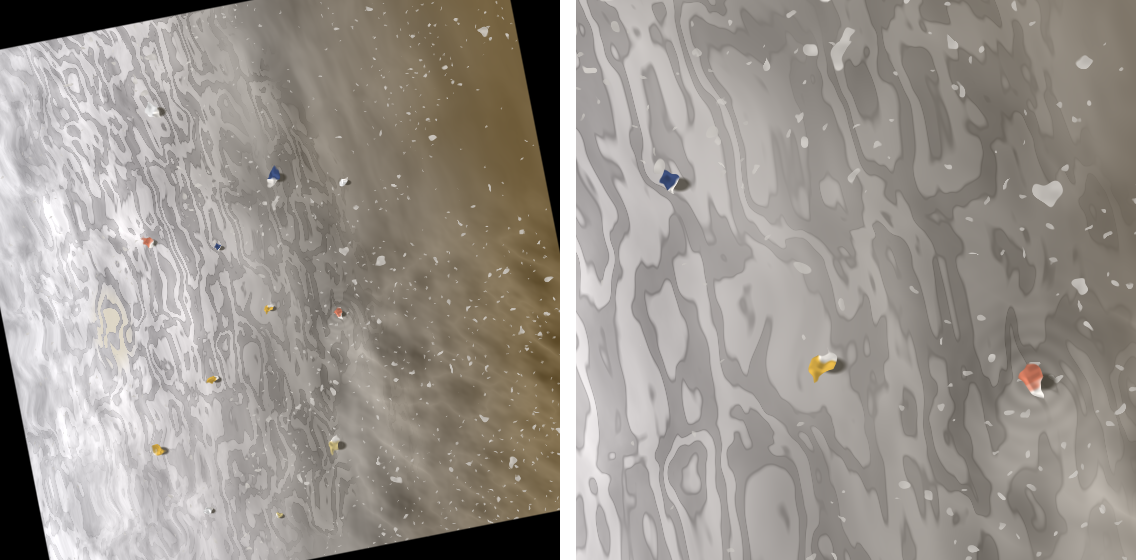
Left, the full canvas; right, a detail of the centre.
Reproduce this texture procedurally as a WebGL 2 fragment shader.

```glsl
#version 300 es
precision highp float;
// Murky river surface in a tilted square frame: a pale sheen fades to brown,
// layered stretched noise makes swell and marbled reflections, and hashed
// cells scatter foam flecks; a low-discrepancy loop drops floating litter.
uniform vec2 u_resolution;
out vec4 fragColor;

const float FRAME_TILT = 0.1937;
const float STRETCH = 0.36;          // vertical elongation of the ripples
const float SWELL_DEPTH = 0.30;
const float RIBBON_DEPTH = 0.15;
const float DAPPLE_DEPTH = 0.30;
const float DIAGONAL_DEPTH = 0.24;
const int LITTER_COUNT = 12;
const vec3 SHEEN = vec3(0.85, 0.845, 0.86);
const vec3 PALE = vec3(0.765, 0.75, 0.755);
const vec3 GREY = vec3(0.575, 0.555, 0.53);
const vec3 SILT = vec3(0.515, 0.475, 0.415);
const vec3 MUD = vec3(0.45, 0.375, 0.24);
const vec3 FOAM = vec3(0.80, 0.785, 0.765);
const vec3 CREAM = vec3(0.87, 0.84, 0.77);
const vec3 SHADOW = vec3(0.24, 0.22, 0.18);
const vec3 TINTS[5] = vec3[5](vec3(0.80, 0.64, 0.26), vec3(0.86, 0.86, 0.86),
    vec3(0.78, 0.46, 0.36), vec3(0.74, 0.68, 0.47), vec3(0.22, 0.29, 0.46));

float hash(vec2 p) {
    vec3 a = fract(p.xyx * vec3(0.1031, 0.1030, 0.0973));
    a += dot(a, a.yzx + 33.33);
    return fract((a.x + a.y) * a.z);
}

float noise(vec2 p) {
    vec2 i = floor(p), f = fract(p);
    f = f * f * f * (f * (f * 6.0 - 15.0) + 10.0);
    return mix(mix(hash(i), hash(i + vec2(1, 0)), f.x),
               mix(hash(i + vec2(0, 1)), hash(i + vec2(1, 1)), f.x), f.y);
}

mat2 rotation(float a) { return mat2(cos(a), -sin(a), sin(a), cos(a)); }

float fbm(vec2 p) {
    float sum = 0.0, gain = 0.53;
    for (int i = 0; i < 4; i++) {
        sum += gain * noise(p);
        p = p * 2.03 + vec2(17.3, 9.1);
        gain *= 0.5;
    }
    return sum;
}

// Gradient across the frame, from sky sheen to silty brown
vec3 waterColour(float t) {
    vec3 c = mix(SHEEN, PALE, smoothstep(0.0, 0.32, t));
    c = mix(c, GREY, smoothstep(0.25, 0.56, t));
    c = mix(c, SILT, smoothstep(0.52, 0.78, t));
    return mix(c, MUD, smoothstep(0.72, 0.98, t));
}

// One irregular fleck per hashed cell
float flecks(vec2 p, float cells, float chance, float edge) {
    vec2 g = rotation(cells) * p * cells;
    g += 0.22 * (vec2(noise(p * cells * 3.5), noise(p * cells * 3.5 + 40.0)) - 0.5);
    vec2 id = floor(g);
    vec2 centre = 0.3 + 0.4 * vec2(hash(id + 3.7), hash(id + 71.3));
    vec2 d = rotation(6.28 * hash(id + 5.9)) * (fract(g) - centre);
    float radius = mix(0.07, 0.2, hash(id + 29.0));
    float dist = length(d * vec2(1.0, 1.7)) - radius;
    return step(hash(id), chance) * (1.0 - smoothstep(-edge, edge, dist / cells));
}

void main() {
    float px = 1.0 / min(u_resolution.x, u_resolution.y);
    vec2 p = (gl_FragCoord.xy - 0.5 * u_resolution) * px;
    vec2 q = rotation(FRAME_TILT) * p;
    float t = q.x + 0.5;

    // Wandering, vertically stretched ripple coordinates
    vec2 s = vec2(q.x + 0.16 * q.y * smoothstep(-0.2, 0.4, q.y), q.y * STRETCH);
    s += 0.016 * (vec2(noise(q * 19.0), noise(q * 19.0 + 31.0)) - 0.5);
    vec3 col = waterColour(t + 0.10 * (fbm(q * 4.0) - 0.5));

    // Broad swell and fine dapples toward the sheen
    float calm = 1.0 - 0.75 * smoothstep(0.6, 0.9, t);
    col += SWELL_DEPTH * calm * (fbm(s * 17.0 + 5.0) - 0.5);
    col += DAPPLE_DEPTH * (1.0 - smoothstep(0.1, 0.5, t)) * (fbm(s * 75.0) - 0.5);

    // Marbled reflections along noise contours
    float contour = sin(fbm(s * 26.0 + 60.0) * 29.0);
    float pools = smoothstep(0.48, 0.62, fbm(s * 9.0 + 90.0));
    float glossy = smoothstep(0.02, 0.22, t) * (1.0 - smoothstep(0.36, 0.54, t));
    glossy *= mix(0.35, 1.0, smoothstep(-0.36, -0.05, q.y));
    glossy = max(glossy, 0.55 * pools * (1.0 - smoothstep(0.55, 0.72, t)));
    col += RIBBON_DEPTH * glossy * (smoothstep(-0.35, 0.4, contour) - 0.45);
    col -= 0.07 * glossy * (1.0 - smoothstep(0.0, 0.3, abs(contour + 0.25)));

    // Soft diagonal waves in the lower right
    vec2 diagonal = rotation(-0.75) * q;
    float ridge = 1.0 - abs(2.0 * fbm(diagonal * vec2(8.0, 17.0) + 12.0) - 1.0);
    float lower = smoothstep(0.45, 0.65, t) * (1.0 - smoothstep(-0.15, 0.15, q.y));
    col += DIAGONAL_DEPTH * lower * (ridge - 0.72) * vec3(1.0, 0.98, 0.96);

    // Warm glint on the left
    float glint = 1.0 - smoothstep(0.4, 1.1, length((q - vec2(-0.31, -0.03)) / vec2(0.04, 0.085)));
    col = mix(col, CREAM, 0.9 * glint * smoothstep(-0.3, 0.2, contour));

    // Foam in clustered drifts
    float drift = smoothstep(0.36, 0.62, fbm(p * 8.0 + 20.0)) * smoothstep(0.1, 0.45, t);
    float foam = flecks(p, 21.0, 0.30 * drift, px);
    foam = max(foam, flecks(p + 7.0, 38.0, 0.42 * drift, px));
    foam = max(foam, 0.8 * flecks(p + 3.0, 70.0, 0.10 + 0.3 * drift, px));
    col = mix(col, FOAM + 0.12 * (noise(p * 160.0) - 0.5), 0.85 * foam);

    // Litter: bodies with a tinted side, a dark shade and one set of rings
    for (int i = 0; i < LITTER_COUNT; i++) {
        float k = float(i);
        vec2 centre = fract(0.5 + k * vec2(0.7549, 0.5698)) * vec2(0.44, 0.84) - vec2(0.24, 0.47);
        float size = mix(0.008, 0.018, hash(vec2(k, 8.0)));
        vec2 away = p - centre;
        vec2 l = rotation(6.28 * hash(vec2(k, 2.0))) * away / size;
        l += 0.55 * (vec2(noise(l * 1.6 + k), noise(l * 1.6 + k + 50.0)) - 0.5);
        float soft = 1.2 * px / size;
        float body = max(length(l * vec2(0.8, 1.35)), abs(l.x + l.y) * 0.95) - 0.85;
        float shade = length((away / size - vec2(0.7, -0.1)) * vec2(1.0, 1.5)) - 0.75;
        float rings = sin(length(away) * 620.0) * exp(-length(away) * 55.0);
        col += 0.06 * rings * step(abs(k - 7.0), 0.5);
        col = mix(col, SHADOW, 0.75 * (1.0 - smoothstep(-0.25, 0.2, shade)));
        vec3 paint = mix(FOAM + 0.07, TINTS[i % 5], smoothstep(-0.5, -0.2, l.x));
        paint *= 0.8 + 0.4 * noise(l * 2.8 + k * 9.0);
        col = mix(col, paint, 1.0 - smoothstep(-soft, soft, body));
    }

    // Black surround beyond the tilted frame
    float border = max(abs(q.x), abs(q.y)) - 0.5;
    col *= 1.0 - smoothstep(-px, px, border);
    fragColor = vec4(clamp(col, 0.0, 1.0), 1.0);
}
```
